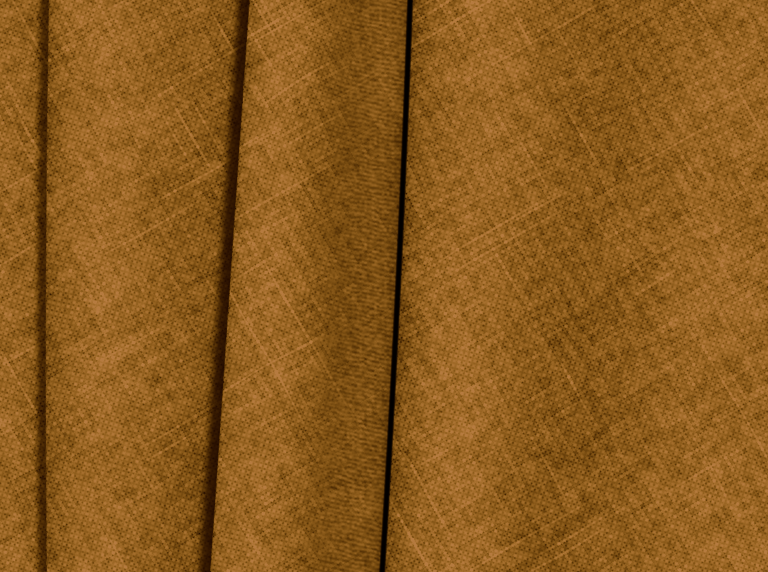
Give the GLSL for this texture, as a WebGL 2 fragment shader.

```glsl
#version 300 es
precision highp float;

uniform vec2 u_resolution;
out vec4 fragColor;

const float PI = 3.14159265;
const float THREAD_PITCH = 0.0061;
const float RIB_PITCH = 0.0082;

float hash(vec2 p) {
    return fract(sin(dot(p, vec2(127.1, 311.7))) * 43758.545);
}

float noise(vec2 p) {
    vec2 i = floor(p), f = fract(p);
    f = f * f * (3.0 - 2.0 * f);
    return mix(mix(hash(i), hash(i + vec2(1, 0)), f.x),
               mix(hash(i + vec2(0, 1)), hash(i + vec2(1, 1)), f.x), f.y);
}

float bump(float x, float center, float width) {
    float d = (x - center) / width;
    return exp(-d * d);
}

// Seam position across the canvas at height v
float seamX(float bottom, float top, float bend, float v) {
    return mix(bottom, top, v) + 4.0 * bend * v * (1.0 - v);
}

// Darkening that fades with distance from an edge
float edgeShade(float dist, float depth, float reach) {
    return depth * exp(-max(dist, 0.0) / reach);
}

// Flat-bottomed shadow where one panel slips under the next
float tuckShade(float dist, float depth, float width) {
    return depth * (1.0 - smoothstep(0.35 * width, width, dist));
}

// Uneven brightness along single threads, with a few pale slubs
float threadTone(float across, float along, float seed) {
    float id = floor(across);
    float fiber = noise(vec2(id * 7.3 + seed, along * 0.16)) - 0.5;
    float rare = smoothstep(0.82, 0.95, hash(vec2(id, seed)));
    float slub = rare * smoothstep(0.5, 0.8, noise(vec2(id * 3.7 + seed, along * 0.05)));
    float ridge = 0.5 - 0.5 * cos(2.0 * PI * across);
    return 0.22 * fiber + 0.20 * slub * (0.3 + 0.7 * ridge);
}

// Plain weave: alternating crossings with dark pinholes between threads
float weaveTone(vec2 q) {
    float crossing = sin(PI * q.x) * sin(PI * q.y);
    vec2 edge = 0.5 + 0.5 * cos(2.0 * PI * q);
    float pinhole = edge.x * edge.y * (0.2 + 1.6 * hash(floor(q + 0.5)));
    float grain = noise(q * 0.9 + 7.0) - 0.5;
    return 0.11 * crossing - 0.22 * (pinhole - 0.25) + 0.20 * grain;
}

// Ribs seen where the cloth turns away
float ribTone(vec2 p) {
    float wobble = 0.6 * noise(p * 60.0);
    float rib = sin(2.0 * PI * ((p.y + 0.22 * p.x) / RIB_PITCH + wobble));
    float beads = noise(p * vec2(230.0, 250.0)) - 0.5;
    return 0.10 * rib + 0.36 * beads;
}

vec3 clothColor(float t) {
    t = clamp(t, 0.0, 1.12);
    return vec3(0.09, 0.01, 0.0) + t * vec3(0.77, 0.58, 0.0)
         + t * t * vec3(-0.19, -0.14, 0.20);
}

void main() {
    vec2 uv = gl_FragCoord.xy / u_resolution;
    vec2 p = gl_FragCoord.xy / u_resolution.y;
    float x = uv.x, v = uv.y;
    float soft = 1.0 / u_resolution.x;

    // Signed distances to the three folds
    float a = x - seamX(0.0610, 0.0638, -0.0025, v);
    float b = x - seamX(0.2740, 0.3250, 0.0, v);
    float c = x - seamX(0.4980, 0.5345, 0.0025, v);

    // Broad light on each panel
    float strip = 0.85 - tuckShade(-a, 0.42, 0.018) - edgeShade(-a, 0.22, 0.022);
    float left = 0.79 + 0.11 * bump(a, 0.075, 0.055) - edgeShade(a, 0.20, 0.013)
               - tuckShade(-b, 0.42, 0.023) - edgeShade(-b, 0.28, 0.040);
    float turn = smoothstep(0.17, 0.07, -c);
    float middle = 0.91 - 0.31 * turn - edgeShade(b, 0.24, 0.014)
                 + 0.05 * turn * bump(c, -0.03, 0.025) - edgeShade(-c, 0.28, 0.009);
    float right = 0.80 + 0.10 * bump(c, 0.10, 0.06)
                - 0.11 * bump(x + 0.10 * (0.5 - v), 0.76, 0.09)
                + 0.05 * bump(x, 0.93, 0.09) - edgeShade(c, 0.34, 0.020);

    // Stack the panels, each lapping over the one before
    float onLeft = smoothstep(-soft, soft, a);
    float onMiddle = smoothstep(-soft, soft, b);
    float onRight = smoothstep(-soft, soft, c);
    float light = mix(mix(mix(strip, left, onLeft), middle, onMiddle), right, onRight);

    // Threads on the bias, slightly rippled and shifted per panel
    vec2 ripple = 0.006 * vec2(noise(p * 11.0), noise(p * 11.0 + 40.0));
    vec2 cloth = p + ripple + vec2(0.31, 0.17) * (step(0.0, a) + step(0.0, b) + step(0.0, c));
    vec2 q = mat2(0.866, -0.5, 0.5, 0.866) * cloth / THREAD_PITCH;
    float ribs = 0.85 * smoothstep(0.13, 0.04, -c) * onMiddle * (1.0 - onRight);
    float detail = mix(weaveTone(q), ribTone(p), ribs);
    detail += (1.0 - 0.6 * ribs) * (threadTone(q.x, q.y, 11.0) + threadTone(q.y, q.x, 53.0));
    float mottle = 0.06 * (noise(q * vec2(0.09, 0.03)) - 0.5)
                 + 0.06 * (noise(q * vec2(0.04, 0.14) + 20.0) - 0.5);

    // Detail sinks into the shadows; the deepest fold is a black slit
    float tone = light + (detail + mottle - 0.02) * smoothstep(-0.1, 0.7, light);
    float slit = 1.0 - smoothstep(0.0012, 0.0050, abs(c + 0.0004));
    fragColor = vec4(clothColor(tone * (1.0 - slit)) * (1.0 - 0.9 * slit), 1.0);
}
```
